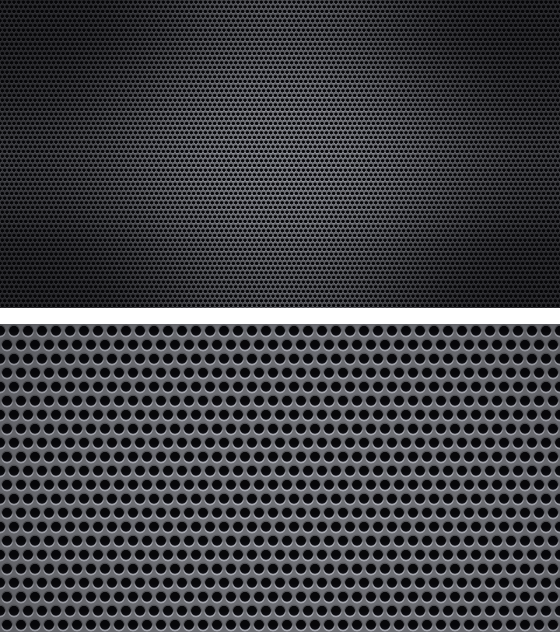
Top, the full canvas; bottom, a detail of the centre.
This texture is drawn by a Shadertoy shader. Its source:

```glsl
// Perforated dark metal sheet: staggered rows of round holes with a lit lower rim,
// under a soft central glow. Each hole is a distance to a disc in its lattice cell;
// the glow is built from whole sine periods, so the sheet tiles.

#define COLUMNS 120.0      // holes across
#define ROWS 66.0          // rows down, even so the stagger wraps
#define HOLE_RADIUS 0.345  // in units of the hole pitch
#define RIM_RADIUS 0.41
#define RIM_DROP 0.05      // downward shift of the lit rim
#define RIM_GAIN 1.18
#define SHADE_GAIN 0.76
#define GLOW_CENTRE vec2(0.51, 0.48)
#define METAL_BRIGHT vec3(0.445, 0.450, 0.472)
#define METAL_DARK vec3(0.145, 0.145, 0.158)
#define HOLE_COLOUR vec3(0.024, 0.024, 0.034)

// Coverage of a disc, softened over one pixel
float disc(vec2 p, float radius, float pixel) {
    return 1.0 - smoothstep(-0.5 * pixel, 0.5 * pixel, length(p) - radius);
}

// Offset from the nearest hole centre, measured in hole pitches
vec2 holeOffset(vec2 uv) {
    vec2 grid = uv * vec2(COLUMNS, ROWS);
    grid.x += 0.5 * mod(floor(grid.y), 2.0);
    float rowPitch = COLUMNS / ROWS * iResolution.y / iResolution.x;
    return (fract(grid) - 0.5) * vec2(1.0, rowPitch);
}

// Periodic glow: 1 at its centre, fading to 0 towards the corners
float glow(vec2 uv) {
    vec2 wave = sin(3.14159265 * (uv - GLOW_CENTRE));
    float fall = dot(wave * wave, vec2(0.72, 0.42));
    return 1.0 - smoothstep(-0.15, 1.12, fall);
}

void mainImage(out vec4 fragColor, in vec2 fragCoord) {
    vec2 uv = fragCoord / iResolution.xy;
    float pixel = COLUMNS / iResolution.x;
    vec2 p = holeOffset(uv);
    vec2 drop = vec2(0.0, RIM_DROP);
    float light = glow(uv);

    // Sheet with the glow
    vec3 colour = mix(METAL_DARK, METAL_BRIGHT, light);

    // Bevel: shaded above the hole, bright below it
    colour *= mix(1.0, SHADE_GAIN, disc(p - drop, RIM_RADIUS, pixel));
    float below = smoothstep(0.1, -0.2, p.y);
    colour *= mix(1.0, RIM_GAIN / SHADE_GAIN, below * disc(p + drop, RIM_RADIUS, pixel));

    // Hole, with a faint lit inner wall at its lower edge
    float wall = smoothstep(0.0, HOLE_RADIUS, -p.y) * light;
    vec3 inside = HOLE_COLOUR * (0.8 + 0.3 * light + 1.5 * wall);
    colour = mix(colour, inside, disc(p - 0.4 * drop, HOLE_RADIUS, pixel));

    fragColor = vec4(colour, 1.0);
}
```
